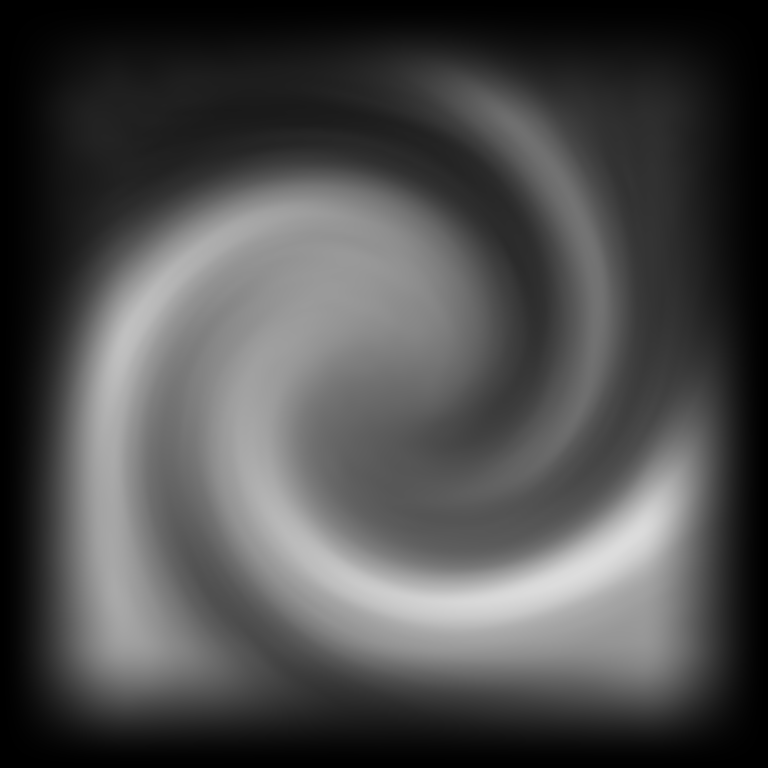
A Shadertoy shader for this background:

```glsl
// A grey smoke vortex: a soft field of light and dark blobs is wound up
// by a twirl that is strongest at the centre and vanishes at the rim,
// then faded to black along the four borders of the canvas.

#define TWIRL_RADIUS 0.482
#define TWIRL_ANGLE 3.229
#define FIELD_SCALE 6.0
#define BORDER_FADE 0.1667
#define LIGHT_TONE 0.60
#define DARK_TONE 0.20
#define STREAK_AMOUNT 0.07
#define STREAK_SCALE 2.0

float hash(vec2 p) {
    return fract(sin(dot(p, vec2(127.1, 311.7))) * 43758.5453);
}

float valueNoise(vec2 p) {
    vec2 cell = floor(p);
    vec2 f = fract(p);
    f = f * f * (3.0 - 2.0 * f);
    float low = mix(hash(cell), hash(cell + vec2(1.0, 0.0)), f.x);
    float high = mix(hash(cell + vec2(0.0, 1.0)), hash(cell + 1.0), f.x);
    return mix(low, high, f.y);
}

// Noise centred on zero, halving in strength at each octave
float streaks(vec2 p) {
    float sum = 0.0;
    float weight = 0.5;
    for (int i = 0; i < 3; i++) {
        sum += weight * (valueNoise(p) - 0.5);
        p = p * 2.0 + 17.3;
        weight *= 0.5;
    }
    return sum;
}

float blob(vec2 p, vec2 centre, vec2 size) {
    vec2 d = (p - centre) / size;
    return exp(-dot(d, d));
}

// Rotate each radius by its own angle, down to none at the rim
vec2 twirl(vec2 p) {
    float angle = TWIRL_ANGLE * (1.0 - smoothstep(0.0, TWIRL_RADIUS, length(p)));
    float c = cos(angle);
    float s = sin(angle);
    return vec2(c * p.x - s * p.y, s * p.x + c * p.y);
}

// Brightness before winding: light below, dark above, with broad patches
float smokeField(vec2 p) {
    float tone = mix(LIGHT_TONE, DARK_TONE, smoothstep(-1.0, 1.0, p.y));
    tone += 0.37 * blob(p, vec2(2.1, -0.2), vec2(1.1, 0.8));    // lower arm
    tone += 0.18 * blob(p, vec2(-2.0, -1.1), vec2(0.7, 0.75));  // left arm
    tone += 0.25 * blob(p, vec2(0.2, 1.9), vec2(0.7, 1.4));     // upper right arm
    tone += 0.08 * blob(p, vec2(1.3, 0.8), vec2(0.6));          // inner glow
    tone -= 0.30 * blob(p, vec2(0.0, -2.25), vec2(1.3, 0.8));   // left gap
    tone -= 0.08 * blob(p, vec2(-1.7, 1.6), vec2(0.9));         // upper gap
    return tone + STREAK_AMOUNT * streaks(p * STREAK_SCALE);
}

void mainImage(out vec4 fragColor, in vec2 fragCoord) {
    vec2 uv = fragCoord / iResolution.xy;
    float tone = smokeField(twirl(uv - 0.5) * FIELD_SCALE);

    // Border fade
    vec2 fade = smoothstep(0.0, BORDER_FADE, min(uv, 1.0 - uv));
    tone *= fade.x * fade.y;

    fragColor = vec4(vec3(clamp(tone, 0.0, 1.0)), 1.0);
}
```
